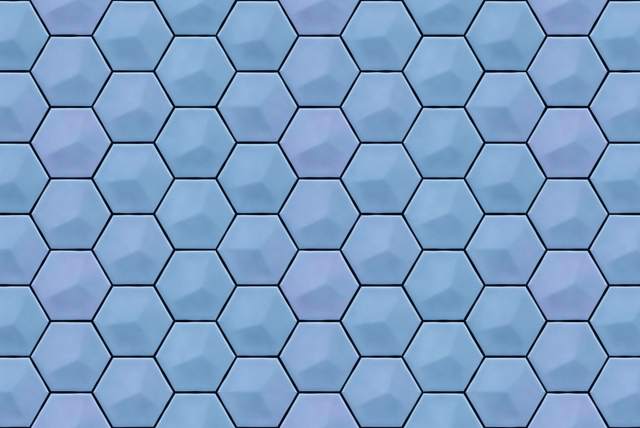
Reproduce this pattern procedurally as a WebGL 2 fragment shader.

```glsl
#version 300 es
precision highp float;
// Glazed blue hexagonal tiles, flat side up, with dark joints and a lit upper rim.
// Each tile is a soft three-sided relief; eight tile variants (4 columns by 2 rows)
// repeat over the wall, differing in mauve tint, relief angle and clouding.

uniform vec2 u_resolution;
out vec4 outColor;

// Layout, in units of the canvas height
const float ROWS = 6.0;              // tiles down the canvas
const float STRETCH = 1.0045;        // tiles are very slightly wide
const float CENTRE_SHIFT = -0.0015;
const float JOINT_HALF = 0.0024;
const float JOINT_SOFT = 0.0010;
const float RIM_INSET = 0.0048;
const float RIM_HALF = 0.0018;
const float WOBBLE = 0.0012;

// Surface
const float FACET_SHARPNESS = 300.0;
const float FACET_CONTRAST = 0.42;
const float FALLOFF = 1.5;
const float CLOUD_CONTRAST = 0.36;
const float GRAIN = 0.014;
const vec2 VARIANTS = vec2(4.0, 2.0);
const float MAUVE_AMOUNT[8] = float[8](0.50, 0.25, 0.05, 0.15,
                                       1.00, 0.40, 0.00, 0.55);

const vec3 GLAZE_SHADE = vec3(0.425, 0.595, 0.750);
const vec3 GLAZE_LIGHT = vec3(0.575, 0.725, 0.870);
const vec3 MAUVE_SHIFT = vec3(0.060, -0.018, 0.015);
const vec3 RIM_COLOR = vec3(0.76, 0.87, 0.95);
const vec3 JOINT_COLOR = vec3(0.005, 0.025, 0.085);

float hash(vec2 p) {
  vec3 q = fract(vec3(p.xyx) * 0.1031);
  q += dot(q, q.yzx + 33.33);
  return fract((q.x + q.y) * q.z);
}

float noise(vec2 p) {
  vec2 i = floor(p), f = fract(p);
  f = f * f * (3.0 - 2.0 * f);
  return mix(mix(hash(i), hash(i + vec2(1, 0)), f.x),
             mix(hash(i + vec2(0, 1)), hash(i + vec2(1, 1)), f.x), f.y);
}

float clouds(vec2 p) {
  return 0.65 * noise(p) + 0.35 * noise(p * 2.3 + 7.1);
}

// Offset from the nearest tile centre (xy) and its doubled grid index (zw)
vec4 hexCell(vec2 p) {
  vec2 pitch = vec2(sqrt(3.0), 1.0) / ROWS;
  vec2 even = round(p / pitch);
  vec2 odd = floor(p / pitch) + 0.5;
  vec2 a = p - even * pitch, b = p - odd * pitch;
  return dot(a, a) < dot(b, b) ? vec4(a, even * 2.0) : vec4(b, odd * 2.0);
}

// Brightness of a three-sided pyramid with softened ridges
float relief(vec2 p, float turn) {
  vec3 angle = vec3(2.20, 0.05, 4.55) + turn;
  vec3 slope = p.x * cos(angle) + p.y * sin(angle);
  vec3 weight = exp(FACET_SHARPNESS * slope);
  return dot(weight, vec3(0.65, 0.0, -0.95)) / dot(weight, vec3(1.0));
}

void main() {
  float pixel = 1.0 / u_resolution.y;
  vec2 p = (gl_FragCoord.xy - 0.5 * u_resolution) * pixel;
  p.x = (p.x - CENTRE_SHIFT) / STRETCH;

  // Tile lookup and its variant
  vec4 cell = hexCell(p);
  vec2 q = cell.xy;
  vec2 variant = vec2(mod(cell.z, VARIANTS.x), floor(mod(cell.w, 2.0 * VARIANTS.y) * 0.5));
  float mauve = MAUVE_AMOUNT[int(variant.x + VARIANTS.x * variant.y + 0.5)];
  vec2 seed = variant * 19.0 + 40.0;
  vec2 rnd = vec2(hash(seed), hash(seed + 5.3)) - 0.5;

  // Distance inward from the nearest side, and that side's outward normal
  float slant = abs(q.x) * 0.8660 + abs(q.y) * 0.5;
  vec2 normal = abs(q.y) > slant ? vec2(0.0, sign(q.y))
                                 : vec2(0.8660, 0.5) * sign(q);
  float inset = 0.5 / ROWS - max(abs(q.y), slant);
  inset += WOBBLE * (noise(p * 45.0 + 90.0) - 0.5);

  // Glaze: relief, vertical falloff, clouding and fine grain
  vec2 apex = vec2(0.010, -0.002) + rnd * 0.014;
  float cloud = clouds(q * 24.0 + seed);
  float fade = smoothstep(0.0, 0.045, inset);
  float light = 0.47 + FACET_CONTRAST * fade * relief(q - apex, rnd.x * 0.5);
  light += FALLOFF * (q.y - 0.3 * q.x) + CLOUD_CONTRAST * (cloud - 0.5) + 0.16 * rnd.y;
  float border = 1.0 - smoothstep(0.003, 0.016, inset);
  light += border * mix(-0.35, 0.25, smoothstep(-0.9, 0.3, normal.y + 0.2 * normal.x));
  vec3 color = mix(GLAZE_SHADE, GLAZE_LIGHT, light);
  float patches = smoothstep(0.30, 0.70, clouds(q * 20.0 + seed + 11.0));
  color += MAUVE_SHIFT * mauve * mix(patches, 1.0, 0.5 * mauve);
  color += GRAIN * (noise(p * 260.0 + 300.0) - 0.5);

  // Lit rim, strongest along the top side
  float rim = 1.0 - smoothstep(0.0, RIM_HALF + pixel * 0.5, abs(inset - RIM_INSET));
  rim *= smoothstep(-0.6, 1.0, normal.y + 0.15 * normal.x);
  color = mix(color, RIM_COLOR, rim * (0.6 + 0.4 * noise(p * 60.0 + 200.0)));

  // Dark joint
  float soft = JOINT_SOFT + 0.4 * pixel;
  float joint = 1.0 - smoothstep(JOINT_HALF - soft, JOINT_HALF + soft, inset);
  outColor = vec4(mix(color, JOINT_COLOR, joint), 1.0);
}
```
